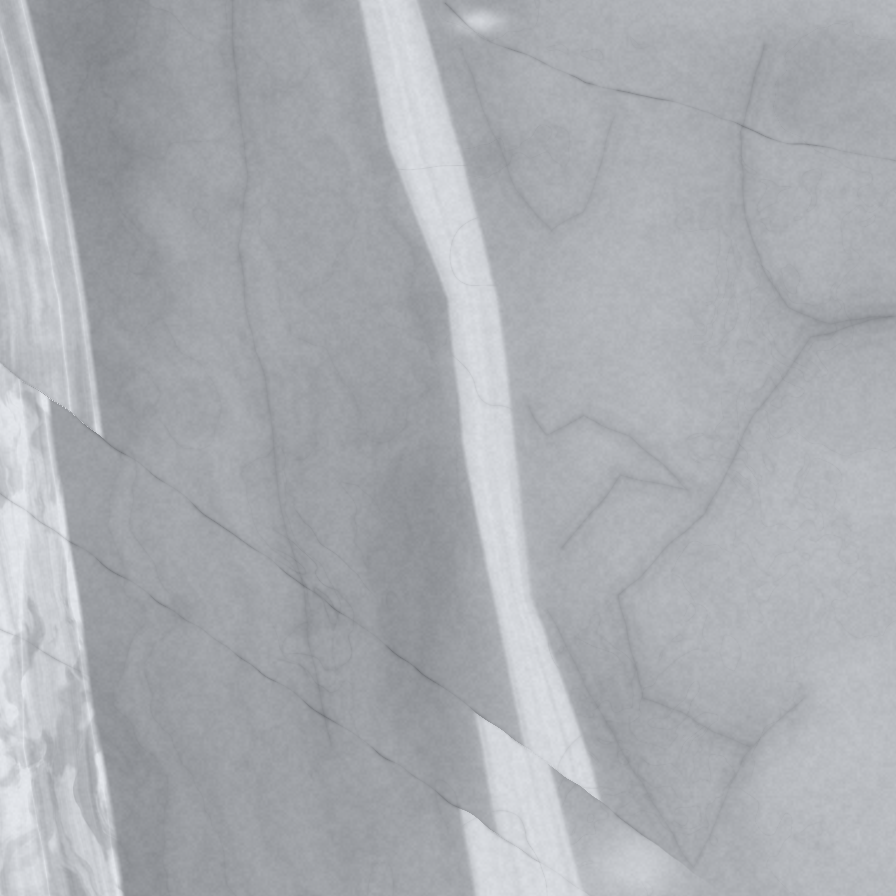
Reproduce this texture procedurally as a Shadertoy shader.

```glsl
const vec3 TINT = vec3(-.009, .002, .02);
const float TONE_LEFT = .632, TONE_RIGHT = .688, TONE_VEIN = .84;
const float GRAIN = .024, WOBBLE = .022, LINE = .0016;
const float SLIP_VEIN = .047, SLIP_LOW = .036, SLIP_BAND = .055;

// Layer limits at equal steps from top to bottom
const vec2 VEIN[7] = vec2[](vec2(.401,.466), vec2(.435,.514), vec2(.5,.557),
  vec2(.518,.577), vec2(.551,.594), vec2(.585,.655), vec2(.612,.703));
const vec2 BAND[7] = vec2[](vec2(-.007,.029), vec2(.033,.069), vec2(.066,.096),
  vec2(.083,.116), vec2(.079,.142), vec2(.083,.167), vec2(.111,.194));

// Knots of the flow creases
const vec2 BULGE[7] = vec2[](vec2(1,.646), vec2(.911,.629), vec2(.833,.518),
  vec2(.788,.42), vec2(.69,.335), vec2(.716,.219), vec2(.84,.165));
const vec2 ARC[7] = vec2[](vec2(.853,.948), vec2(.825,.85), vec2(.833,.753),
  vec2(.853,.7), vec2(.885,.659), vec2(.931,.642), vec2(1.01,.646));
const vec2 CRACK[7] = vec2[](vec2(.495,1), vec2(.534,.964), vec2(.586,.941),
  vec2(.651,.909), vec2(.76,.875), vec2(.88,.843), vec2(1.01,.818));
const vec2 CUP[7] = vec2[](vec2(.514,.948), vec2(.547,.857), vec2(.579,.785),
  vec2(.618,.74), vec2(.651,.759), vec2(.671,.818), vec2(.684,.87));
const vec2 FOLD[7] = vec2[](vec2(.592,.544), vec2(.612,.512), vec2(.651,.538),
  vec2(.703,.512), vec2(.768,.447), vec2(.69,.466), vec2(.625,.388));
const vec2 VALLEY[7] = vec2[](vec2(.612,.323), vec2(.651,.232), vec2(.72,.13),
  vec2(.775,.036), vec2(.807,.102), vec2(.833,.154), vec2(.898,.219));
const vec2 WISP[7] = vec2[](vec2(.26,1), vec2(.276,.807), vec2(.267,.727),
  vec2(.284,.635), vec2(.297,.531), vec2(.319,.427), vec2(.371,.167));

float hash(vec2 p) {
  vec3 q = fract(vec3(p.xyx) * .1031);
  q += dot(q, q.yzx + 33.33);
  return fract((q.x + q.y) * q.z);
}
float noise(vec2 p) {
  vec2 i = floor(p), f = fract(p);
  f *= f * (3. - 2. * f);
  return mix(mix(hash(i), hash(i + vec2(1, 0)), f.x),
    mix(hash(i + vec2(0, 1)), hash(i + 1.), f.x), f.y);
}
float fbm(vec2 p) {
  float sum = 0., amp = .53;
  for (int i = 0; i < 4; i++) {
    sum += amp * noise(p);
    p = mat2(1.6, 1.2, -1.2, 1.6) * p + 7.3;
    amp *= .5;
  }
  return sum;
}
float ridge(float n, float width) { return exp(-abs(n - .5) / width); }
float blob(vec2 p, float x, float y, float rx, float ry) {
  vec2 d = (p - vec2(x, y)) / vec2(rx, ry);
  return exp(-dot(d, d));
}
// Piecewise linear limits at step t
vec2 limits(vec2 k[7], float t) {
  vec2 v = k[0];
  for (int i = 0; i < 6; i++) v += (k[i + 1] - k[i]) * clamp(t - float(i), 0., 1.);
  return v;
}
float curveDist(vec2 k[7], vec2 p) {
  float best = 9.;
  for (int i = 0; i < 6; i++) {
    vec2 e = k[i + 1] - k[i], w = p - k[i];
    w -= e * clamp(dot(w, e) / dot(e, e), 0., 1.);
    best = min(best, dot(w, w));
  }
  return sqrt(best);
}
// Dark core, soft shade and fading parallel flow lines
float crease(float d, float reach) {
  float rings = sin(d * 380.) * smoothstep(0., .012, d);
  return -.045 * exp(-d / .0025) + exp(-d / reach) * (.011 * rings - .04);
}

void mainImage(out vec4 fragColor, in vec2 fragCoord) {
  vec2 p = fragCoord / iResolution.xy;
  float px = 1. / iResolution.y, soft = .002 + px, drop = (1. - p.y) * 6.;
  vec2 warp = vec2(fbm(p * 9.), fbm(p * 9. + 31.)) - .5, q = p + WOBBLE * warp;

  // Faults that offset the pale layers
  vec3 fault = (p.y + vec3(.735, .685, .56) * p.x - vec3(.596, .45, .3)) / 1.2;
  fault += .005 * (noise(p * 40.) - .5);
  vec3 below = smoothstep(px, -px, fault);

  // Broad tone
  float tone = mix(TONE_LEFT, TONE_RIGHT, smoothstep(.45, .68, p.x));
  tone -= .065 * blob(p, .1, .92, .1, .28) + .05 * blob(p, .15, .1, .11, .22);
  tone -= .045 * blob(p, .48, .37, .07, .25) + .035 * blob(p, .85, .91, .13, .07);
  tone += .035 * blob(p, .9, .38, .2, .22) + .025 * blob(p, .25, .6, .09, .35);
  tone += .03 * blob(p, .93, .08, .14, .12) - .035 * blob(p, .67, .17, .08, .12);

  // Steep streaks and a wisp on the left, swirls and creases on the right
  float broken = .3 + .7 * smoothstep(.3, .7, noise(p * 40.));
  if (p.x < .56) {
    vec2 s = vec2((p.x + .26 * p.y) * 26., p.y * 3.5) + 3. * warp;
    float feather = noise(vec2(p.x * 42. + p.y * 34., p.y * 9.) + 5. * warp);
    float left = smoothstep(.56, .48, p.x);
    tone += left * (.08 * fbm(s) - .04 - .022 * ridge(noise(s * .8), .035));
    tone -= .05 * ridge(feather, .05) * blob(p, .36, .33, .055, .18);
    tone += .8 * left * crease(curveDist(WISP, q), .018);
  }
  if (p.x > .42) {
    float swirl = fbm(p * vec2(6, 4) + 2.5 * warp), right = smoothstep(.42, .54, p.x);
    float creases = crease(curveDist(BULGE, q), .028) + crease(curveDist(ARC, q), .022);
    creases += crease(curveDist(FOLD, q), .018) + .8 * crease(curveDist(CUP, q), .035);
    creases += .8 * crease(curveDist(VALLEY, q), .025);
    tone += right * (creases + .09 * swirl - .043 - .022 * ridge(swirl, .008));
    tone -= .13 * broken * exp(-curveDist(CRACK, q) / LINE);
    tone += .2 * blob(q, .532, .982, .026, .014);
    tone += .13 * below.x * blob(p, .71, .035, .055, .045);
  }

  // Central vein
  vec2 vein = limits(VEIN, drop) - SLIP_VEIN * below.x - SLIP_LOW * below.y;
  vein.y += .04 * below.y;
  float x = p.x + .006 * warp.x, inside = min(x - vein.x, vein.y - x);
  float across = (x - vein.x) / (vein.y - vein.x);
  float pale = TONE_VEIN + .045 * (noise(vec2(across * 13., p.y * 5.)) - .5);
  pale -= .07 * exp(-max(inside, 0.) / .006) + .05 * ridge(noise(q * vec2(9, 14)), .006);
  tone += .035 * exp(min(inside, 0.) / .009);
  tone = mix(tone, pale, smoothstep(-soft, soft, inside));

  // Layered band at the left border
  if (p.x < .2) {
    vec2 band = limits(BAND, drop) - SLIP_BAND * below.x - x;
    float strata = fbm(vec2(band.y * 85., p.y * 5.) + 2. * warp);
    float mottle = fbm(vec2(band.y * 34., p.y * 13.) + 4. * warp);
    pale = .6 + .22 * strata + below.x * (.07 - .1 * smoothstep(.5, .68, mottle));
    pale += smoothstep(0., .008, band.x) * mix(.2 * mottle - .084, .09, below.x);
    pale += .15 * exp(-abs(band.x) / .0035) + .12 * exp(-abs(band.y - .006) / .004);
    tone = mix(tone, min(pale, .89), smoothstep(-soft, soft, band.y));
  }

  // Fault lines and fine grain
  vec3 reach = 1. - smoothstep(vec3(.7, .64, .09), vec3(.78, .7, .12), p.xxx);
  tone -= .12 * broken * dot(exp(-abs(fault) / LINE), reach);
  tone += GRAIN * (noise(p * 380.) + noise(p * 170.) - 1.);
  fragColor = vec4(clamp(tone + TINT, 0., 1.), 1);
}
```
